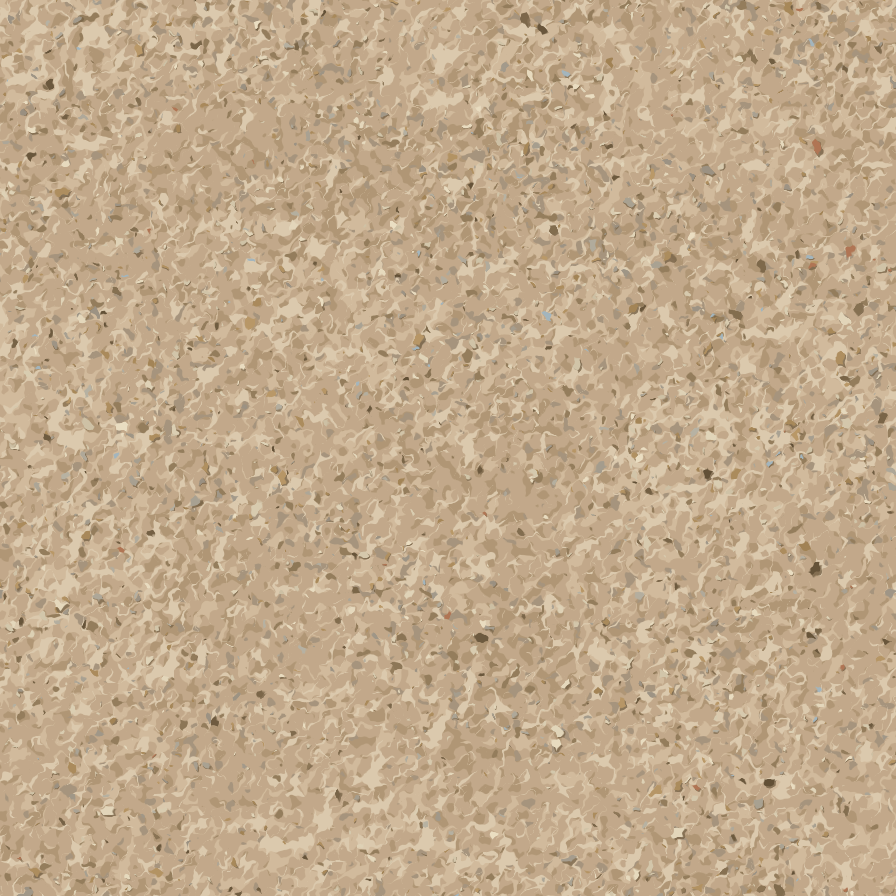
Reproduce this texture procedurally as a WebGL 2 fragment shader.

```glsl
#version 300 es
precision highp float;
precision highp int;

#define BASE vec3(0.76, 0.66, 0.54)
#define LIGHT_TAN vec3(0.82, 0.73, 0.61)
#define CREAM vec3(0.86, 0.79, 0.68)
#define DARK_TAN vec3(0.69, 0.59, 0.46)
#define GREY vec3(0.65, 0.58, 0.49)
#define UMBER vec3(0.58, 0.49, 0.36)
#define STROKE_SCALE 62.0
#define FLAKE_SCALE 72.0
#define RAGGEDNESS 0.0045
#define PATCH_SCALE 4.5
#define GRAIN_CHANCE 0.42

uniform vec2 u_resolution;
out vec4 fragColor;

// Integer hash of a cell and a seed, three values in 0..1
vec3 hash3(vec2 cell, float seed) {
    uvec3 v = uvec3(ivec3(vec3(cell, seed)) + 4096);
    v = v * 1664525u + 1013904223u;
    v.x += v.y * v.z; v.y += v.z * v.x; v.z += v.x * v.y;
    v ^= v >> 16u;
    v.x += v.y * v.z; v.y += v.z * v.x; v.z += v.x * v.y;
    return vec3(v >> 8u) / 16777216.0;
}

float cornerSlope(vec2 cell, vec2 offset, float seed) {
    return dot(hash3(cell + offset, seed).xy * 2.0 - 1.0, fract(cell) - offset);
}

// Gradient noise, roughly -0.7..0.7
float noise(vec2 p, float seed) {
    vec2 cell = floor(p), f = p - cell;
    vec2 s = f * f * f * (f * (f * 6.0 - 15.0) + 10.0);
    vec4 n;
    for (int i = 0; i < 4; i++) {
        vec2 corner = vec2(i & 1, i >> 1);
        n[i] = dot(hash3(cell + corner, seed).xy * 2.0 - 1.0, f - corner);
    }
    return 1.22 * mix(mix(n.x, n.y, s.x), mix(n.z, n.w, s.x), s.y);
}

float patches(vec2 p, float seed) {
    return noise(p * PATCH_SCALE, seed) + 0.6 * noise(p * PATCH_SCALE * 2.7, seed + 1.0);
}

// Antialiased coverage where the field is positive
float cover(float field) {
    return smoothstep(-0.6, 0.6, field / max(fwidth(field), 1e-5));
}

// Curled strokes that taper as the width noise falls to zero
float strokes(vec2 p, float width, float seed) {
    vec2 q = vec2(p.x - 0.3 * p.y, 0.85 * p.y) * STROKE_SCALE;
    width += 0.4 * noise(q * 0.8, seed + 1.0);
    return cover(width - abs(noise(q, seed)));
}

float flakes(vec2 p, float threshold, float seed) {
    return cover(noise(p * FLAKE_SCALE, seed) - threshold);
}

// Signed distance to an irregular five-sided chip
float chip(vec2 q, vec2 axis, float radius, float seed, vec2 cell) {
    const mat2 fifthTurn = mat2(0.309, 0.951, -0.951, 0.309);
    q = vec2(dot(q, axis), 1.7 * dot(q, vec2(-axis.y, axis.x)));
    vec2 facing = vec2(1.0, 0.0);
    float d = -1.0;
    for (int i = 0; i < 5; i++) {
        float reach = radius * mix(0.55, 1.15, hash3(cell, seed + float(i)).x);
        d = max(d, dot(q, facing) - reach);
        facing = fifthTurn * facing;
    }
    return d / 1.35;
}

vec3 grainColor(float pick, float shade) {
    vec3 c = mix(vec3(0.80, 0.75, 0.64), vec3(0.92, 0.87, 0.76), shade);
    if (pick > 0.34) c = mix(vec3(0.60, 0.56, 0.50), vec3(0.72, 0.70, 0.64), shade);
    if (pick > 0.60) c = mix(vec3(0.63, 0.51, 0.33), vec3(0.73, 0.60, 0.41), shade);
    if (pick > 0.82) c = mix(vec3(0.38, 0.31, 0.21), UMBER, shade);
    if (pick > 0.97) c = shade > 0.4 ? vec3(0.64, 0.71, 0.74) : vec3(0.69, 0.46, 0.33);
    return c;
}

// Scattered chips, some with a dark sliver along the lower side
vec3 addGrains(vec3 color, vec2 p, float scale, float rubble, float seed) {
    float pixel = 0.7 / u_resolution.y;
    vec2 home = floor(p * scale);
    for (int i = 0; i < 9; i++) {
        vec2 cell = home + vec2(i % 3 - 1, i / 3 - 1);
        vec3 place = hash3(cell, seed), look = hash3(cell, seed + 1.0);
        if (place.z > GRAIN_CHANCE + 0.7 * rubble) continue;
        vec2 q = p - (cell + place.xy) / scale;
        vec2 axis = normalize(hash3(cell, seed + 2.0).xy - 0.499);
        float radius = mix(0.11, 0.27, look.z * look.z) / scale;
        float body = chip(q, axis, radius, seed + 3.0, cell);
        float shadow = chip(q + vec2(-0.25, 0.35) * radius, axis, radius, seed + 3.0, cell);
        float shaded = step(0.65, fract(look.z * 7.0)) * 0.8;
        color = mix(color, vec3(0.47, 0.39, 0.28), shaded * smoothstep(pixel, -pixel, shadow));
        color = mix(color, grainColor(look.x, look.y), smoothstep(pixel, -pixel, body));
    }
    return color;
}

void main() {
    vec2 p = gl_FragCoord.xy / u_resolution.y;
    float busy = patches(p, 10.0), tone = patches(p, 20.0), rubble = patches(p, 30.0);

    // Fine warp for torn outlines
    vec2 ragged = p + RAGGEDNESS * vec2(noise(p * 125.0, 40.0), noise(p * 125.0, 41.0));

    // Flat ground, then flakes and strokes
    vec3 color = BASE;
    color = mix(color, DARK_TAN, flakes(ragged, 0.19 - 0.2 * busy + 0.25 * tone, 50.0));
    color = mix(color, LIGHT_TAN, strokes(ragged, 0.04 + 0.08 * busy + 0.1 * tone, 60.0));
    color = mix(color, GREY, flakes(ragged, 0.37 - 0.25 * rubble, 70.0));
    color = mix(color, CREAM, strokes(ragged, -0.005 + 0.08 * busy + 0.06 * tone, 80.0));
    color = mix(color, UMBER, flakes(ragged, 0.47 - 0.15 * rubble, 90.0));

    // Small and large grains
    color = addGrains(color, ragged, 62.0, rubble, 100.0);
    color = addGrains(color, ragged, 34.0, rubble, 120.0);
    fragColor = vec4(color, 1.0);
}
```
